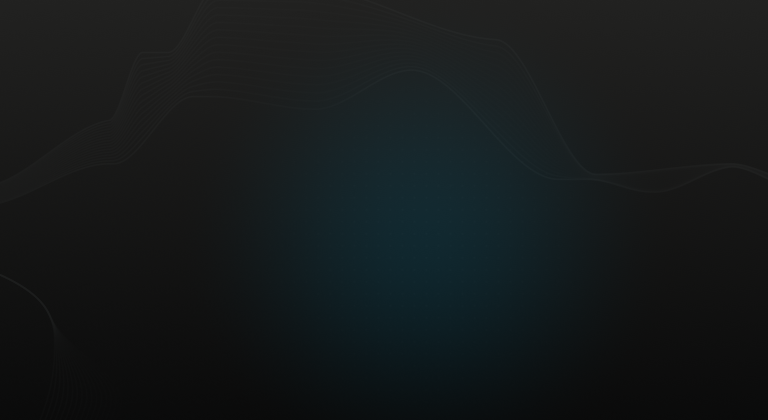
This background is drawn by a Shadertoy shader. Its source:

```glsl
// Dark charcoal backdrop with a soft teal glow, faint line ribbons and a dot grid.

// All lengths are in canvas heights.
const vec3 BASE_BOTTOM = vec3(0.040, 0.041, 0.041);
const vec3 BASE_TOP = vec3(0.131, 0.131, 0.127);
const vec3 GLOW_TINT = vec3(-0.012, 0.078, 0.108);
const vec2 GLOW_CENTER = vec2(1.012, 0.43);
const float GLOW_RADIUS = 0.60;
const vec3 LINE_TINT = vec3(0.046, 0.050, 0.050);
const float LINE_WIDTH = 0.0011;
const int LINE_COUNT = 16;
const float DOT_SPACING = 0.0286;
const float DOT_RADIUS = 0.0022;
const float DOT_STRENGTH = 0.012;
const float SLOPE_STEP = 0.002;

float hash(vec2 p) {
    return fract(sin(dot(p, vec2(127.1, 311.7))) * 43758.5);
}

// Upper edge of the long ribbon, as a sum of soft steps.
float upperEdge(float x) {
    return 0.555
        + 0.16 * smoothstep(-0.05, 0.28, x)
        + 0.16 * smoothstep(0.26, 0.34, x)
        + 0.16 * smoothstep(0.40, 0.52, x)
        - 0.13 * smoothstep(0.70, 1.20, x)
        - 0.32 * smoothstep(1.18, 1.42, x)
        + 0.025 * smoothstep(1.42, 1.75, x)
        - 0.04 * smoothstep(1.74, 1.90, x);
}

// Lower edge of the long ribbon.
float lowerEdge(float x) {
    return 0.51
        + 0.10 * smoothstep(-0.05, 0.26, x)
        + 0.16 * smoothstep(0.27, 0.46, x)
        - 0.03 * smoothstep(0.50, 0.75, x)
        + 0.093 * smoothstep(0.75, 0.98, x)
        - 0.26 * smoothstep(0.98, 1.33, x)
        - 0.03 * smoothstep(1.40, 1.55, x)
        + 0.06 * smoothstep(1.56, 1.75, x)
        - 0.05 * smoothstep(1.74, 1.90, x);
}

// Left edge of the corner fan: x as a function of y.
float fanEdge(float y) {
    float d = y - 0.17;
    return d > 0.0 ? 0.13 - 24.0 * d * d * d : 0.13 - 1.2 * d * d;
}

// Sideways growth of the corner fan toward the bottom.
float fanSpread(float y) {
    return 0.18 * (1.0 - smoothstep(0.03, 0.25, y));
}

// Smooth coverage of a thin curve, from its offset and slope.
float stroke(float offset, float slope, float pixel) {
    float d = abs(offset) * inversesqrt(1.0 + slope * slope);
    return 1.0 - smoothstep(0.0, LINE_WIDTH + pixel, d);
}

float longRibbon(vec2 p, float pixel) {
    vec2 here = vec2(lowerEdge(p.x), upperEdge(p.x));
    vec2 next = vec2(lowerEdge(p.x + SLOPE_STEP), upperEdge(p.x + SLOPE_STEP));
    vec2 slope = (next - here) / SLOPE_STEP;
    float inner = mix(0.30, 0.08, smoothstep(0.50, 1.15, p.x));
    float sum = 0.0;
    for (int i = 0; i < LINE_COUNT; i++) {
        float t = float(i) / float(LINE_COUNT - 1);
        float weight = mix(inner, 0.55, pow(abs(2.0 * t - 1.0), 8.0));
        sum += weight * stroke(p.y - mix(here.x, here.y, t), mix(slope.x, slope.y, t), pixel);
    }
    // The stretch across the top centre almost vanishes.
    float quiet = smoothstep(0.42, 0.60, p.x) * (1.0 - smoothstep(0.75, 0.95, p.x));
    return (1.0 - exp(-sum)) * (1.0 - 0.5 * quiet);
}

float cornerFan(vec2 p, float pixel) {
    float edge = fanEdge(p.y);
    float spread = fanSpread(p.y);
    float edgeSlope = (fanEdge(p.y + SLOPE_STEP) - edge) / SLOPE_STEP;
    float spreadSlope = (fanSpread(p.y + SLOPE_STEP) - spread) / SLOPE_STEP;
    float sum = 0.0;
    for (int i = 0; i < LINE_COUNT; i++) {
        float t = float(i) / float(LINE_COUNT - 1);
        float weight = mix(0.38, 0.06, t);
        sum += weight * stroke(p.x - edge - t * spread, edgeSlope + t * spreadSlope, pixel);
    }
    return 1.0 - exp(-0.7 * sum);
}

void mainImage(out vec4 fragColor, in vec2 fragCoord) {
    vec2 p = fragCoord / iResolution.y;
    float pixel = 1.0 / iResolution.y;

    // Vertical base gradient and teal glow
    vec3 color = mix(BASE_BOTTOM, BASE_TOP, p.y);
    float glow = 1.0 - smoothstep(0.0, GLOW_RADIUS, length(p - GLOW_CENTER));
    color += GLOW_TINT * glow;

    // Dot grid, seen mainly inside the glow
    vec2 cell = (fract(p / DOT_SPACING) - 0.5) * DOT_SPACING;
    float dots = 1.0 - smoothstep(DOT_RADIUS - pixel, DOT_RADIUS + pixel, length(cell));
    color += DOT_STRENGTH * dots * glow;

    // Line ribbons
    color += LINE_TINT * (longRibbon(p, pixel) + cornerFan(p, pixel));

    // Fine dither against banding
    color += (hash(fragCoord) - 0.5) / 255.0;
    fragColor = vec4(clamp(color, 0.0, 1.0), 1.0);
}
```
